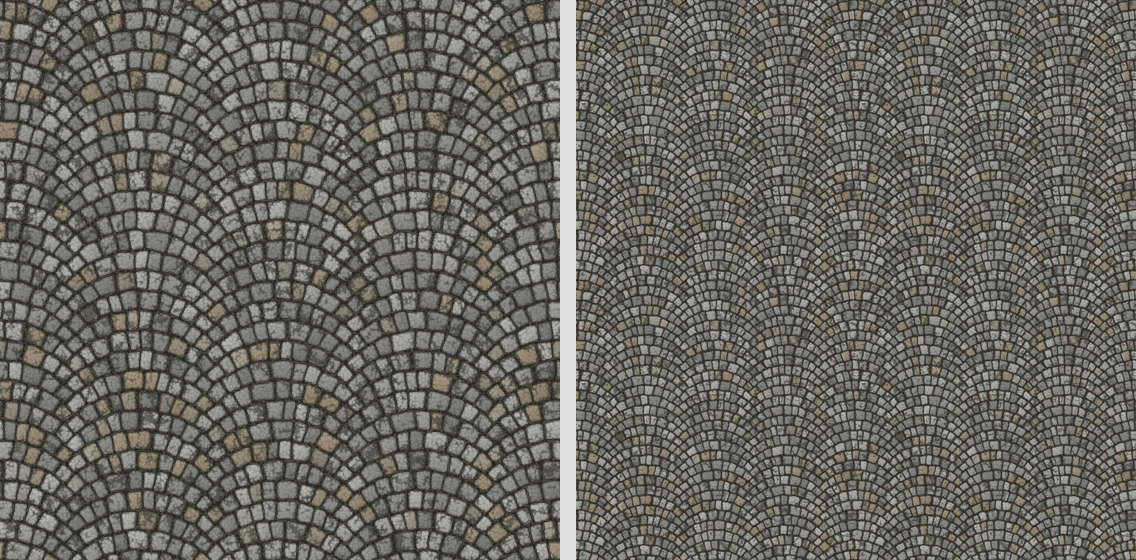
Left: one tile. Right: repeated 2 by 2.
Reproduce this texture procedurally as a WebGL 2 fragment shader.

```glsl
#version 300 es
precision highp float;
uniform vec2 u_resolution;
out vec4 outColor;

const float COLUMNS = 4.0;
const float ROWS = 28.0;
const float RADIUS = 0.17678; // each arc spans 45 degrees to both sides
const float HALF_ANGLE = 0.7854;

vec2 hash2(vec2 p) {
  return fract(sin(vec2(dot(p, vec2(127.1, 311.7)), dot(p, vec2(269.5, 183.3)))) * 43758.5);
}

// Distance to the nearest scattered point, wrapping after n cells
float cellular(vec2 uv, float n) {
  vec2 p = uv * n;
  vec2 base = floor(p);
  float nearest = 2.0;
  for (int j = -1; j <= 1; j++) {
    for (int i = -1; i <= 1; i++) {
      vec2 cell = base + vec2(i, j);
      nearest = min(nearest, length(cell + hash2(mod(cell, n)) - p));
    }
  }
  return nearest;
}

float roundedBox(vec2 p, vec2 halfSize, float corner) {
  vec2 q = abs(p) - halfSize + corner;
  return length(max(q, 0.0)) + min(max(q.x, q.y), 0.0) - corner;
}

// Fan column at a point; neighbours interlock along a zigzag border
float fanColumn(vec2 p) {
  float border = floor(p.x * COLUMNS + 0.5);
  float t = (p.y + RADIUS - 0.125) * ROWS;
  float phase = 0.25 + 0.5 * mod(border + 1.0, 2.0);
  float zigzag = (4.0 * abs(fract(t + phase) - 0.5) - 1.0) * 0.25 / ROWS;
  return p.x < border / COLUMNS + zigzag ? border - 1.0 : border;
}

void main() {
  vec2 uv = gl_FragCoord.xy / u_resolution;
  float pixel = 1.0 / min(u_resolution.x, u_resolution.y);
  float grain = cellular(uv, 170.0);
  float blotch = cellular(uv, 56.0);

  // Slightly uneven laying, periodic over the canvas
  vec2 wave = uv * 6.28318;
  vec2 p = uv + vec2(0.125, 0.0);
  p += 0.0012 * vec2(sin(wave.y * 17.0 + 2.0 * sin(wave.x * 5.0)),
                     sin(wave.x * 19.0 + 2.0 * sin(wave.y * 7.0)));

  // Arc row within the fan
  float column = fanColumn(p);
  float stagger = 0.5 * mod(column, 2.0);
  float x = p.x - (column + 0.5) / COLUMNS;
  float level = (p.y + RADIUS - sqrt(RADIUS * RADIUS - x * x)) * ROWS + stagger;
  float row = floor(level);
  vec2 rowId = vec2(mod(column, COLUMNS), mod(row, ROWS));
  vec2 rowRandom = hash2(rowId + 31.0);

  // Stone within the row, with radial joints
  float angle = atan(x, p.y - (row + 0.5 - stagger) / ROWS + RADIUS);
  float count = 9.0 + step(0.5, rowRandom.x);
  float along = (angle / HALF_ANGLE * 0.5 + 0.5) * count;
  along += 0.25 * sin(angle * 9.0 + rowRandom.y * 6.28) * max(cos(2.0 * angle), 0.0);
  float index = clamp(floor(along), 0.0, count - 1.0);
  vec2 id = vec2(index + 17.0 * rowId.x, rowId.y);
  vec2 tone = hash2(id + 5.0);
  vec2 shape = hash2(id + 83.0);

  vec2 size = vec2(2.0 * HALF_ANGLE * RADIUS / count, cos(angle) / ROWS);
  vec2 local = (vec2(along - index, level - row) - 0.5) * size;
  vec2 halfSize = size * 0.5 - 0.0018 - 0.0014 * shape;
  float d = roundedBox(local, halfSize, 0.005) + 0.0022 * (grain - 0.45);

  // Grey stones, some tan, stained in patches
  vec3 stone = mix(vec3(0.47, 0.47, 0.45), vec3(0.66, 0.66, 0.64), tone.x);
  stone = mix(stone, vec3(0.58, 0.51, 0.41), 0.75 * smoothstep(0.78, 0.98, tone.y));
  float stain = smoothstep(0.4, 0.9, blotch + 0.4 * (grain - 0.5) + 0.4 * (shape.x - 0.5));
  stone = mix(stone, vec3(0.28, 0.28, 0.25), 0.75 * stain);
  stone *= 1.08 - 0.22 * grain;

  // Worn rims, lit from the upper left
  stone *= 1.0 + 5.0 * dot(local, vec2(-0.6, 0.8));
  stone *= mix(0.78, 1.0, smoothstep(0.0, 0.004, -d));

  vec3 joint = mix(vec3(0.16, 0.15, 0.13), vec3(0.29, 0.28, 0.24), smoothstep(0.2, 0.8, grain));
  float soft = max(pixel, 0.0012);
  outColor = vec4(mix(stone, joint, smoothstep(-soft, soft, d)), 1.0);
}
```
